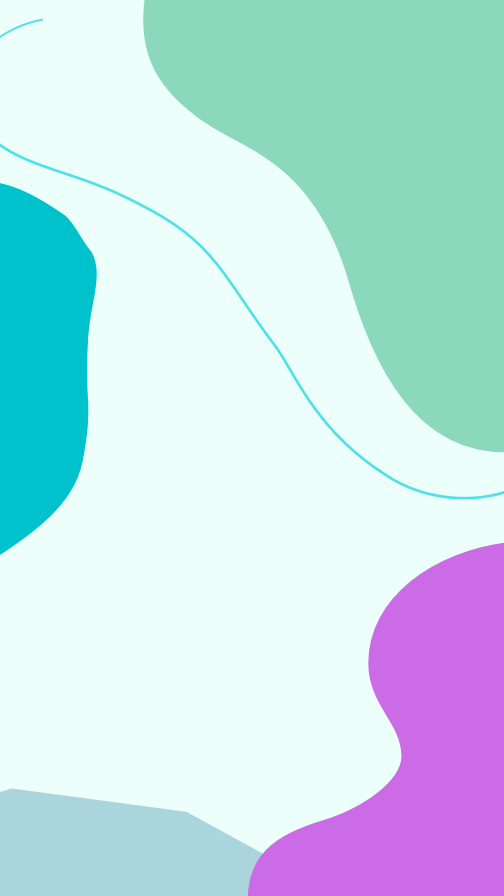
Write a WebGL 2 fragment shader that draws this background.

```glsl
#version 300 es
precision highp float;
// Flat abstract background: soft coloured blobs and thin wavy strokes on pale mint.
// Outlines are chains of cubic curves; each chain yields a distance and an
// inside/outside sign, which become smooth-edged fills or strokes.

uniform vec2 u_resolution;
out vec4 fragColor;

const int STEPS = 16;
const vec2 EMPTY_PATH = vec2(1.0, 1.0); // x: distance, y: sign (-1 inside)

const vec3 MINT   = vec3(0.925, 1.0, 0.984);
const vec3 GREEN  = vec3(0.545, 0.847, 0.737);
const vec3 PURPLE = vec3(0.796, 0.42, 0.902);
const vec3 TEAL   = vec3(0.0, 0.76, 0.80);
const vec3 SLATE  = vec3(0.665, 0.837, 0.863);
const vec3 AQUA   = vec3(0.32, 0.88, 0.91);

vec2 bezier(vec2 a, vec2 b, vec2 c, vec2 d, float t) {
    float s = 1.0 - t;
    return s * s * s * a + 3.0 * s * t * (s * b + t * c) + t * t * t * d;
}

float segmentDistance(vec2 p, vec2 a, vec2 b) {
    vec2 ab = b - a;
    return length(p - a - ab * clamp(dot(p - a, ab) / dot(ab, ab), 0.0, 1.0));
}

// Extends a path by one curve; the sign flips for each crossing left of p.
vec2 addCurve(vec2 path, vec2 p, vec2 a, vec2 b, vec2 c, vec2 d) {
    vec2 from = a;
    for (int i = 1; i <= STEPS; i++) {
        vec2 to = bezier(a, b, c, d, float(i) / float(STEPS));
        path.x = min(path.x, segmentDistance(p, from, to));
        if ((from.y > p.y) != (to.y > p.y)) {
            float crossing = mix(from.x, to.x, (p.y - from.y) / (to.y - from.y));
            if (crossing < p.x) path.y = -path.y;
        }
        from = to;
    }
    return path;
}

// Signed distance to the line a-b, positive above when b lies right of a.
float aboveLine(vec2 p, vec2 a, vec2 b) {
    return dot(p - a, normalize(vec2(a.y - b.y, b.x - a.x)));
}

float coverage(float dist, float pixel) {
    return clamp(0.5 - dist / pixel, 0.0, 1.0);
}

float greenBlob(vec2 p) {
    vec2 k = addCurve(EMPTY_PATH, p, vec2(0.164, 1.018), vec2(0.150, 0.945), vec2(0.172, 0.906), vec2(0.219, 0.870));
    k = addCurve(k, p, vec2(0.219, 0.870), vec2(0.247, 0.849), vec2(0.277, 0.839), vec2(0.307, 0.816));
    k = addCurve(k, p, vec2(0.307, 0.816), vec2(0.345, 0.788), vec2(0.372, 0.742), vec2(0.387, 0.693));
    k = addCurve(k, p, vec2(0.387, 0.693), vec2(0.417, 0.586), vec2(0.466, 0.492), vec2(0.570, 0.495));
    return k.x * k.y;
}

float tealBlob(vec2 p) {
    vec2 top = vec2(-0.007, 0.797), bottom = vec2(-0.007, 0.376);
    vec2 k = addCurve(EMPTY_PATH, p, top, vec2(0.023, 0.792), vec2(0.047, 0.777), vec2(0.072, 0.760));
    k = addCurve(k, p, vec2(0.072, 0.760), vec2(0.083, 0.751), vec2(0.091, 0.732), vec2(0.102, 0.719));
    k = addCurve(k, p, vec2(0.102, 0.719), vec2(0.117, 0.693), vec2(0.099, 0.659), vec2(0.098, 0.615));
    k = addCurve(k, p, vec2(0.098, 0.615), vec2(0.094, 0.551), vec2(0.105, 0.551), vec2(0.092, 0.484));
    k = addCurve(k, p, vec2(0.092, 0.484), vec2(0.082, 0.437), vec2(0.039, 0.406), bottom);
    k = addCurve(k, p, bottom, bottom, top, top); // close beyond the left side
    return k.x * k.y;
}

float purpleBlob(vec2 p) {
    vec2 k = addCurve(EMPTY_PATH, p, vec2(0.568, 0.395), vec2(0.484, 0.385), vec2(0.411, 0.333), vec2(0.411, 0.260));
    k = addCurve(k, p, vec2(0.411, 0.260), vec2(0.411, 0.213), vec2(0.448, 0.193), vec2(0.448, 0.156));
    k = addCurve(k, p, vec2(0.448, 0.156), vec2(0.448, 0.128), vec2(0.404, 0.099), vec2(0.368, 0.087));
    k = addCurve(k, p, vec2(0.368, 0.087), vec2(0.320, 0.072), vec2(0.271, 0.055), vec2(0.277, -0.016));
    return k.x * k.y;
}

float slateHill(vec2 p) {
    vec2 peak = vec2(0.013, 0.120), shoulder = vec2(0.208, 0.094);
    float slopes = max(aboveLine(p, peak, shoulder), aboveLine(p, shoulder, vec2(0.294, 0.047)));
    return max(slopes, aboveLine(p, vec2(0.0, 0.116), peak));
}

float longWave(vec2 p) {
    vec2 k = addCurve(EMPTY_PATH, p, vec2(-0.005, 0.842), vec2(0.034, 0.811), vec2(0.086, 0.809), vec2(0.154, 0.773));
    k = addCurve(k, p, vec2(0.154, 0.773), vec2(0.242, 0.729), vec2(0.247, 0.693), vec2(0.310, 0.610));
    k = addCurve(k, p, vec2(0.310, 0.610), vec2(0.333, 0.575), vec2(0.357, 0.516), vec2(0.432, 0.469));
    k = addCurve(k, p, vec2(0.432, 0.469), vec2(0.471, 0.443), vec2(0.527, 0.436), vec2(0.573, 0.454));
    return k.x;
}

float shortWave(vec2 p) {
    return addCurve(EMPTY_PATH, p, vec2(-0.004, 0.956), vec2(0.010, 0.966), vec2(0.026, 0.974), vec2(0.047, 0.978)).x;
}

void main() {
    vec2 p = gl_FragCoord.xy / u_resolution.y; // canvas height is one unit
    float pixel = 1.0 / u_resolution.y;

    // Strokes first, then fills from back to front
    vec3 color = MINT;
    color = mix(color, AQUA, coverage(longWave(p) - 0.0015, pixel));
    color = mix(color, AQUA, coverage(shortWave(p) - 0.0011, pixel));
    color = mix(color, GREEN, coverage(greenBlob(p), pixel));
    color = mix(color, TEAL, coverage(tealBlob(p), pixel));
    color = mix(color, SLATE, coverage(slateHill(p), pixel));
    color = mix(color, PURPLE, coverage(purpleBlob(p), pixel));
    fragColor = vec4(color, 1.0);
}
```
